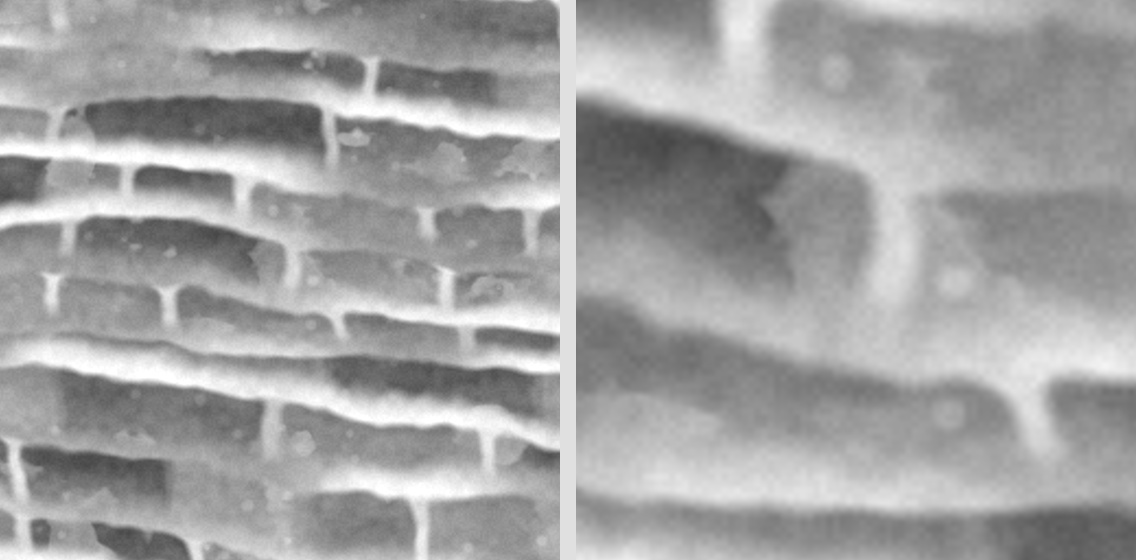
Left, the full canvas; right, a detail of the centre.
Give the GLSL for this texture, as a WebGL 1 fragment shader.

```glsl
precision highp float;
// Draws a grey micrograph of torn, brick-like plant cells with soft bright ledges and thin walls.
uniform vec2 u_resolution;

const float ROWS = 9.6;            // cell rows over the canvas height
const float MIN_CELLS = 2.2;       // cells per row, fewest
const float MAX_CELLS = 4.8;       // cells per row, most
const float MISSING_WALLS = 0.3;   // share of cross walls torn away
const float WALL_WIDTH = 0.021;
const float CORNER_RADIUS = 0.026;
const float LEDGE_THIN = 0.012;
const float LEDGE_THICK = 0.044;
const float CELL_DARK = 0.33;
const float CELL_LIGHT = 0.57;
const float LEDGE_DARK = 0.58;
const float LEDGE_LIGHT = 0.95;
const float WALL_TONE = 0.87;
const float FLAP_TONE = 0.68;
const float SPOT_GRID = 15.0;
const float GRAIN = 0.045;

float hash(vec2 p) {
  vec3 q = fract(vec3(p.xyx + 17.0) * 0.1031);
  q += dot(q, q.yzx + 33.33);
  return fract((q.x + q.y) * q.z);
}

float noise(vec2 p) {
  vec2 i = floor(p), f = fract(p);
  f = f * f * (3.0 - 2.0 * f);
  return mix(mix(hash(i), hash(i + vec2(1.0, 0.0)), f.x),
             mix(hash(i + vec2(0.0, 1.0)), hash(i + 1.0), f.x), f.y);
}

float fbm(vec2 p) {
  float sum = 0.0, amp = 0.533;
  for (int k = 0; k < 4; k++) {
    sum += amp * noise(p);
    p = p * 2.03 + 11.7;
    amp *= 0.5;
  }
  return sum;
}

// Falls from one to zero as d grows from inner to outer.
float falloff(float inner, float outer, float d) {
  return 1.0 - smoothstep(inner, outer, d);
}

// Height of ledge i, in rows.
float ledgeHeight(float i, float x) {
  return i + 0.45 * (hash(vec2(i, 3.0)) - 0.5) + 0.38 * (noise(vec2(x * 3.0, i * 7.0)) - 0.5);
}

float ledgeTone(float i, float x) {
  float light = smoothstep(0.1, 0.85, noise(vec2(x * 3.7 + 5.3, i * 5.0 + 40.0)));
  return mix(LEDGE_DARK, LEDGE_LIGHT, light);
}

float wallPlace(float c, float row) {
  return c + 0.6 * (hash(vec2(c, row + 60.0)) - 0.5);
}

float cellTone(float c, float row) {
  return mix(CELL_DARK, CELL_LIGHT, hash(vec2(c + 90.0, row)));
}

// Small soft pale bumps, at most one per grid square.
float spots(vec2 p) {
  vec2 id = floor(p * SPOT_GRID);
  vec2 centre = 0.25 + 0.5 * vec2(hash(id + 31.0), hash(id + 57.0));
  float radius = mix(0.1, 0.24, hash(id + 73.0));
  float d = length(fract(p * SPOT_GRID) - centre);
  return step(hash(id), 0.35) * falloff(radius * 0.3, radius, d);
}

void main() {
  vec2 uv = gl_FragCoord.xy / u_resolution.y;

  // Tilt the rows, bend them and roughen their edges.
  vec2 p = uv;
  p.y += uv.x * mix(0.14, 0.02, uv.y);
  p += 0.075 * (vec2(fbm(uv * 3.5), fbm(uv * 3.5 + 20.0)) - 0.5);
  p += 0.008 * (vec2(noise(uv * 34.0), noise(uv * 34.0 + 50.0)) - 0.5);

  // Row and distances to the ledges below and above.
  float y = p.y * ROWS;
  float row = floor(y);
  row += step(ledgeHeight(row + 1.0, p.x), y) - step(y, ledgeHeight(row, p.x));
  float below = (y - ledgeHeight(row, p.x)) / ROWS;
  float above = (ledgeHeight(row + 1.0, p.x) - y) / ROWS;

  // Cell and distances to its side walls.
  float cells = mix(MIN_CELLS, MAX_CELLS, hash(vec2(row, 8.0)));
  float x = p.x * cells + 10.0 * hash(vec2(row, 12.0));
  float cell = floor(x);
  cell += step(wallPlace(cell + 1.0, row), x) - step(x, wallPlace(cell, row));
  float left = (x - wallPlace(cell, row)) / cells;
  float right = (wallPlace(cell + 1.0, row) - x) / cells;
  float side = min(left, right);
  float wallId = cell + step(right, left);

  // Cell floor: darkest under the upper ledge, with faint streaks.
  float own = cellTone(cell, row);
  float next = cellTone(cell + (left < right ? -1.0 : 1.0), row);
  float tone = mix(0.5 * (own + next), own, smoothstep(0.0, 0.014, side));
  float depth = clamp(below / (below + above), 0.0, 1.0);
  tone += 0.15 * pow(1.0 - depth, 1.4);
  tone += 0.24 * (fbm(uv * vec2(6.0, 17.0)) - 0.5);

  // Torn flaps and bumps.
  float flap = smoothstep(0.57, 0.64, fbm(uv * vec2(8.0, 10.0) + 70.0));
  tone = mix(tone, FLAP_TONE + 0.2 * (noise(uv * 22.0) - 0.5), 0.75 * flap);
  tone += 0.09 * spots(uv);

  // Cross walls with rounded upper corners.
  vec2 inset = max(CORNER_RADIUS - vec2(side, above), 0.0);
  float wall = falloff(0.003, WALL_WIDTH, CORNER_RADIUS - length(inset));
  wall *= falloff(0.012, 0.04, side) * step(MISSING_WALLS, hash(vec2(wallId, row + 140.0)));
  tone = mix(tone, WALL_TONE + 0.2 * (noise(uv * 12.0) - 0.5), 0.92 * wall);

  // Ledges: soft on their upper side, crisp on the lower.
  float thickness = mix(LEDGE_THIN, LEDGE_THICK, noise(vec2(p.x * 4.0, row * 9.0 + 25.0)));
  tone = mix(tone, ledgeTone(row, p.x), falloff(thickness * 0.3, thickness + 0.024, below));
  tone = mix(tone, ledgeTone(row + 1.0, p.x), falloff(0.0, 0.016, above));
  float crest = min(below, above) / 0.012;
  tone += 0.05 * exp(-crest * crest);

  // Fine surface mottling and grain.
  tone += 0.07 * (noise(uv * 60.0) - 0.5) + GRAIN * (noise(uv * 256.0) - 0.5);
  gl_FragColor = vec4(vec3(clamp(tone, 0.0, 1.0)), 1.0);
}
```
